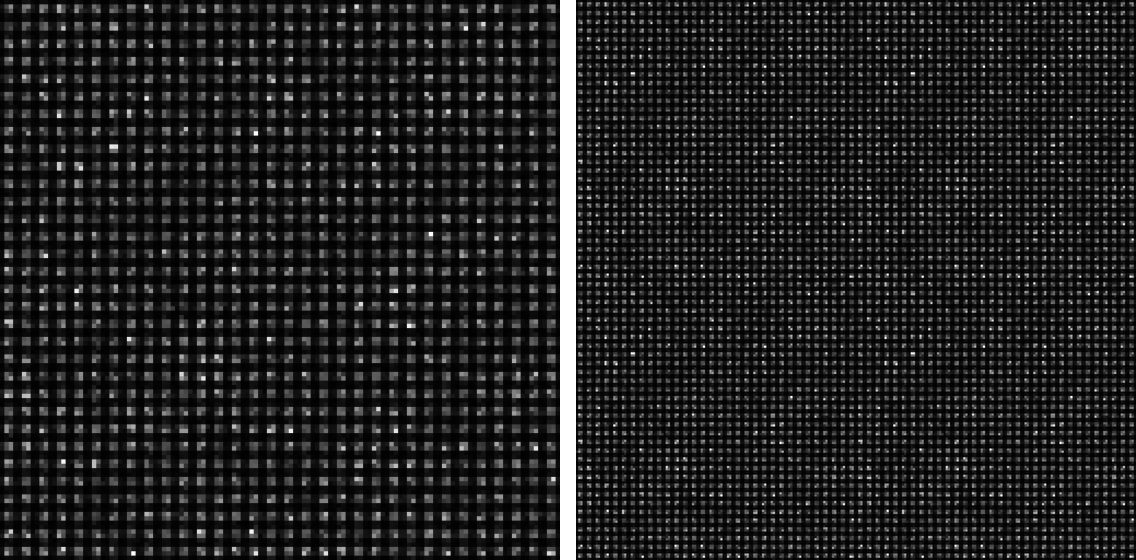
Left: one tile. Right: repeated 2 by 2.
Reproduce this pattern procedurally as a WebGL 1 fragment shader.

```glsl
precision highp float;

uniform vec2 u_resolution;

const float PI = 3.14159265;
const float REPEATS = 32.0;         // dots across and down
const float TEXELS_PER_DOT = 4.0;   // square steps along one repeat
const float MEDIAN_GAIN = 0.45;     // typical brightness before the dot mask
const float GRAIN_SPREAD = 0.37;    // log-scale variation between texels
const float DRIFT_SPREAD = 0.05;    // log-scale variation across the canvas
const float GRID = REPEATS * TEXELS_PER_DOT;

// Two uniform random values per texel
vec2 hash22(vec2 p) {
    vec3 q = fract(vec3(p.xyx) * vec3(0.1031, 0.1030, 0.0973));
    q += dot(q, q.yzx + 33.33);
    return fract((q.xx + q.yz) * q.zy);
}

// Normally distributed grain (Box-Muller)
float gaussian(vec2 cell) {
    vec2 u = hash22(cell + 17.0);
    return sqrt(-2.0 * log(max(u.x, 0.0005))) * cos(2.0 * PI * u.y);
}

// Slow layered sines with whole periods, so they wrap
float drift(vec2 uv) {
    vec2 a = 2.0 * PI * uv;
    return sin(3.0 * a.x + 2.0 * sin(a.y))
         + sin(4.0 * a.y + 1.5 * sin(2.0 * a.x) + 1.0);
}

// Brightness of one square texel: soft dot mask times grain
float texel(vec2 cell) {
    cell = mod(cell, GRID);
    vec2 wave = sin(PI * (cell + 0.5) / TEXELS_PER_DOT);
    float dotMask = wave.x * wave.x * wave.y * wave.y;
    float variation = GRAIN_SPREAD * gaussian(cell)
                    + DRIFT_SPREAD * drift((cell + 0.5) / GRID);
    return min(MEDIAN_GAIN * dotMask * exp(variation), 1.0);
}

void main() {
    vec2 p = gl_FragCoord.xy / u_resolution * GRID - 0.5;
    vec2 pixel = GRID / u_resolution;

    // Blend neighbours only within one pixel of their shared edge
    vec2 base = floor(p);
    vec2 blend = clamp((fract(p) - 0.5) / pixel + 0.5, 0.0, 1.0);
    float lower = mix(texel(base), texel(base + vec2(1.0, 0.0)), blend.x);
    float upper = mix(texel(base + vec2(0.0, 1.0)), texel(base + 1.0), blend.x);

    gl_FragColor = vec4(vec3(mix(lower, upper, blend.y)), 1.0);
}
```
